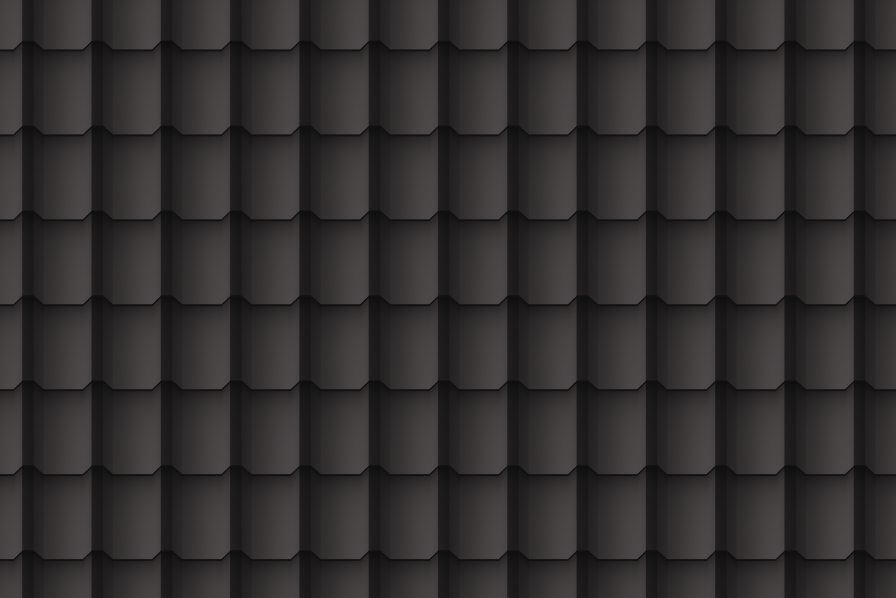
Reproduce this texture procedurally as a Shadertoy shader.

```glsl
#define TILES vec2(12.93, 7.04)    // repeats across and down
#define OFFSET vec2(0.33, 0.447)   // first ridge and first seam, in tiles
#define RIDGE_END 0.155            // right side of the dark ridge
#define FLANK_END 0.30             // right side of the flank, start of the pan
#define BEVEL_START 0.865          // where the seam begins to climb
#define SEAM_RISE 0.105
#define SEAM_HALF_WIDTH 0.011
#define SHADOW_DEPTH 0.50
#define SHADOW_FADE 6.0
#define TINT vec3(1.015, 0.955, 0.963)

// Height of the lower tile edge: flat on the pan, raised over the ridge
float seamHeight(float u) {
    float climb = clamp((u - BEVEL_START) / (1.0 - BEVEL_START), 0.0, 1.0);
    float descent = clamp((FLANK_END - u) / (FLANK_END - RIDGE_END), 0.0, 1.0);
    return SEAM_RISE * max(climb, descent);
}

// Brightness across one tile: ridge, flank, then the curved pan
float profile(float u, float aa) {
    float t = clamp((u - FLANK_END) / (1.0 - FLANK_END), 0.0, 1.0);
    float ridge = mix(0.122, 0.103, u / RIDGE_END);
    float flank = mix(0.136, 0.160, smoothstep(RIDGE_END, FLANK_END, u));
    float pan = mix(0.180, 0.289, smoothstep(-0.1, 0.8, t));
    pan -= 0.020 * smoothstep(0.86, 1.0, t);

    float shade = mix(ridge, flank, smoothstep(-aa, aa, u - RIDGE_END));
    shade = mix(shade, pan, smoothstep(-aa, aa, u - FLANK_END));
    return mix(shade, 0.122, smoothstep(1.0 - 1.5 * aa, 1.0, u));
}

void mainImage(out vec4 fragColor, in vec2 fragCoord) {
    vec2 tile = fragCoord / iResolution.xy * TILES - OFFSET;
    vec2 pixel = TILES / iResolution.xy;
    float u = fract(tile.x);
    float v = fract(tile.y - seamHeight(u));

    float shade = profile(u, 0.9 * pixel.x);

    // Broad shadow cast by the course above, and a lift toward the lower edge
    float shadow = SHADOW_DEPTH * exp(-SHADOW_FADE * (1.0 - v));
    shade *= (1.0 - shadow) * mix(1.02, 0.97, v);

    // Dark gap along the overlap
    float seamDistance = min(v, 1.0 - v);
    float seam = 1.0 - smoothstep(-0.7 * pixel.y, 0.7 * pixel.y, seamDistance - SEAM_HALF_WIDTH);
    shade = mix(shade, 0.07, seam);

    fragColor = vec4(shade * TINT, 1.0);
}
```
